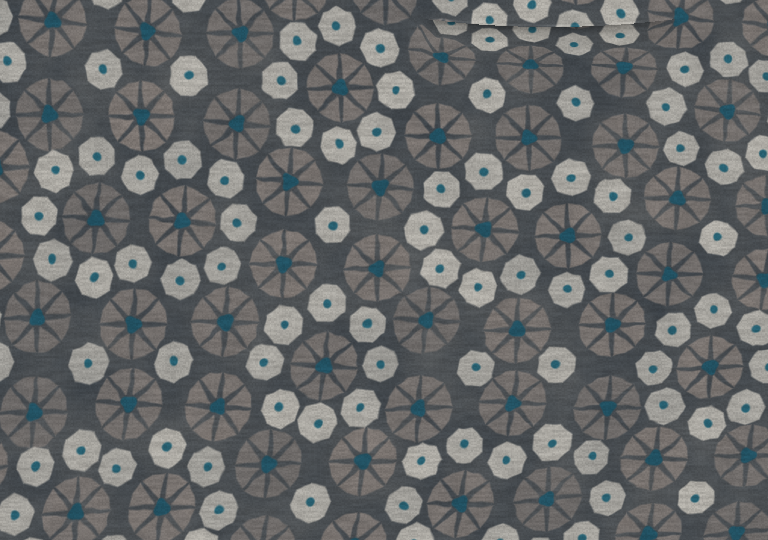
Write a Shadertoy shader that draws this pattern.

```glsl
// Block-printed cloth: eight-petal flowers and pale dotted octagons on slate grey.
// One wrapped cell holds a ringed pair, a ringed single, a block of six and a group
// of four; the cell is keystoned, jittered by hash, then woven, stained and folded.

const float PI = 3.14159265;
const vec2 CELL = vec2(3.87, 2.75);

float hash(vec2 p) {
    return fract(sin(dot(p, vec2(127.1, 311.7))) * 43758.5453);
}

float noise(vec2 p) {
    vec2 i = floor(p), f = fract(p);
    f = f * f * (3.0 - 2.0 * f);
    return mix(mix(hash(i), hash(i + vec2(1, 0)), f.x),
               mix(hash(i + vec2(0, 1)), hash(i + vec2(1, 1)), f.x), f.y);
}

float fbm(vec2 p) {
    float sum = 0.0, amp = 0.5;
    for (int i = 0; i < 4; i++) {
        sum += amp * noise(p);
        p = p * 2.03 + 7.1;
        amp *= 0.5;
    }
    return sum / 0.94;
}

float cover(float d, float soft) {
    return 1.0 - smoothstep(-soft, soft, d);
}

// Offset from the nearest repeat of a site, slightly misplaced; seed names that repeat
vec2 nearest(vec2 q, vec2 site, float index, out vec2 seed) {
    vec2 d = q - site, id = round(d / CELL);
    seed = id * 17.0 + vec2(index, index * 0.37);
    return d - id * CELL - 0.05 * (vec2(hash(seed), hash(seed + 3.3)) - 0.5);
}

// Angle folded into one of eight equal sectors
float sector(vec2 d, float turn) {
    return mod(atan(d.y, d.x) + turn, PI / 4.0) - PI / 8.0;
}

// Six in a block, two as a pair, four round a lone octagon, one single
vec2 flowerSite(int i) {
    float row = i % 2 == 0 ? -1.0 : 1.0;
    float column = float(i / 2 - 1);
    if (i < 6) return vec2(column * 0.93, 1.375 + row * mix(0.39, 0.43, abs(column)));
    if (i < 8) return vec2(row * 0.43, 0.0);
    if (i < 12) return vec2(1.935 + (i < 10 ? -0.46 : 0.46), row * 0.41);
    return CELL * 0.5;
}

// Adds one flower: x holds petals, y the blue heart
void addFlower(inout vec2 ink, vec2 d, vec2 seed, float soft) {
    float r = length(d), a = sector(d, 0.16 * (hash(seed + 5.0) - 0.5));
    vec2 s = r * vec2(cos(a), abs(sin(a)));
    float spoke = s.y * 0.924 - s.x * 0.383 + mix(0.036, 0.014, r / 0.33);
    float petal = max(max(spoke, s.x + 0.2 * s.y - 0.335), 0.095 - r);
    ink.x = max(ink.x, cover(petal, soft) * mix(0.78, 1.08, hash(seed + 9.0)));
    ink.y = max(ink.y, cover(r - 0.078 - 0.012 * sin(3.0 * atan(d.y, d.x) + seed.x), soft));
}

// Adds one octagon: x holds the pale body, y the blue dot
void addOctagon(inout vec2 ink, vec2 d, vec2 seed, float soft) {
    float radius = mix(0.172, 0.188, hash(seed + 4.0));
    float edge = length(d) * cos(sector(d, hash(seed + 6.0))) - radius;
    ink.x = max(ink.x, cover(edge, soft) * mix(0.88, 1.05, hash(seed + 8.0)));
    vec2 off = 0.025 * (vec2(hash(seed + 1.0), hash(seed + 2.0)) - 0.5);
    ink.y = max(ink.y, cover(length(d + off) - 0.043, soft));
}

void mainImage(out vec4 fragColor, in vec2 fragCoord) {
    // Canvas is 5.4 units tall, y pointing down
    vec2 p = vec2(fragCoord.x, iResolution.y - fragCoord.y) * 5.4 / iResolution.y;
    float soft = max(0.013, 4.0 / iResolution.y);

    // Fold near the top: cloth below the crease slides under it
    float crease = p.y - 0.27 + 0.05 * pow(p.x - 5.5, 2.0);
    float span = smoothstep(4.2, 4.4, p.x) * (1.0 - smoothstep(6.3, 6.9, p.x));
    vec2 cloth = p;
    cloth.y -= 0.25 * span * step(0.0, crease) * (1.0 - smoothstep(0.0, 0.5, crease));

    // Keystoned and slanted cell coordinates, with a ragged printed edge
    float v = (cloth.y - 2.13 - 0.037 * cloth.x) / (3.0 - 0.062 * cloth.x);
    vec2 q = vec2(cloth.x - 1.39 + 0.15 * v + 0.07 * v * v, v * CELL.y);
    q += 0.022 * (vec2(noise(p * 11.0), noise(p * 11.0 + 40.0)) - 0.5);

    vec2 flower = vec2(0), octagon = vec2(0), seed;
    for (int i = 0; i < 13; i++) {
        vec2 d = nearest(q, flowerSite(i), float(i), seed);
        addFlower(flower, d, seed, soft);
    }
    // Rings of eight; the paired rings share their two inner octagons
    for (int i = 0; i < 24; i++) {
        int ring = i / 8, k = i % 8;
        if ((ring == 0 && k == 0) || (ring == 1 && k > 2 && k < 6)) continue;
        vec2 centre = ring == 2 ? CELL * 0.5 : vec2(ring == 0 ? -0.43 : 0.43, 0.0);
        float a = float(k) * PI / 4.0;
        vec2 d = nearest(q, centre + 0.585 * vec2(cos(a), sin(a)), float(i) + 20.0, seed);
        addOctagon(octagon, d, seed, soft);
    }
    for (int i = 0; i < 3; i++) {
        vec2 site = i == 2 ? vec2(1.935, 0.0) : vec2(float(i) * 0.84 - 0.42, 1.375);
        vec2 d = nearest(q, site, float(i) + 50.0, seed);
        addOctagon(octagon, d, seed, soft);
    }

    // Dyes over mottled ground
    float stain = fbm(p * 2.3), thread = noise(p * vec2(7.0, 42.0)) - 0.5;
    vec3 color = mix(vec3(0.22, 0.245, 0.27), vec3(0.35, 0.36, 0.365), stain);
    color = mix(color, vec3(0.48, 0.455, 0.44), flower.x * mix(0.8, 1.05, fbm(p * 5.0)));
    color = mix(color, vec3(0.12, 0.32, 0.39), 0.92 * flower.y);
    color = mix(color, vec3(0.67, 0.66, 0.635), octagon.x * mix(0.9, 1.06, stain));
    color = mix(color, vec3(0.13, 0.36, 0.43), 0.95 * octagon.y);

    // Weave, grain and crease shading
    color *= 1.0 + 0.13 * thread + 0.1 * (hash(floor(p * 66.0)) - 0.5);
    color *= 1.0 - 0.35 * span * step(0.0, crease) * exp(-crease * 14.0);
    color += 0.12 * span * cover(abs(crease + 0.015) - 0.008, soft) * noise(p * 6.0);
    fragColor = vec4(color, 1.0);
}
```
